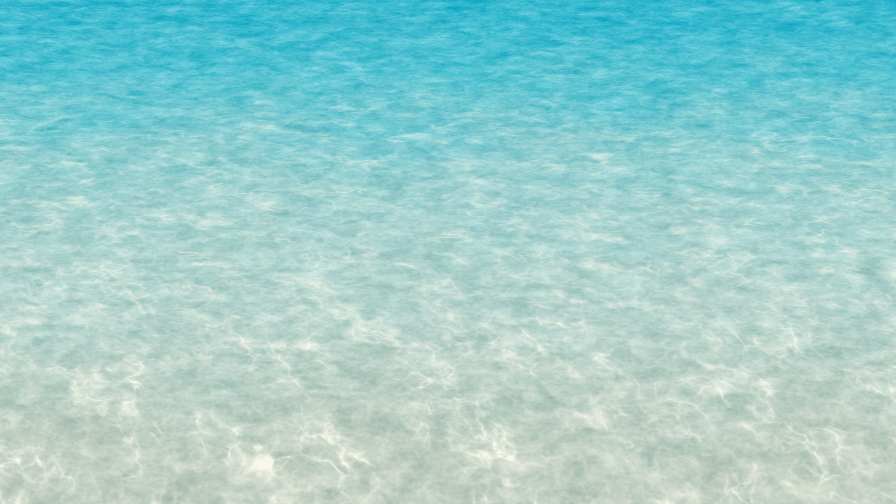
Reproduce this texture procedurally as a Shadertoy shader.

```glsl
// Clear shallow sea: turquoise distance fading to pale sand under a web of sunlight.

const vec3 DEEP    = vec3(0.20, 0.72, 0.81);
const vec3 LAGOON  = vec3(0.32, 0.76, 0.82);
const vec3 SHALLOW = vec3(0.55, 0.80, 0.81);
const vec3 CLEAR   = vec3(0.66, 0.81, 0.79);
const vec3 SAND    = vec3(0.73, 0.79, 0.74);
const vec3 SUN     = vec3(0.98, 0.98, 0.93);

vec2 hash22(vec2 p) {
    vec3 q = fract(vec3(p.xyx) * vec3(0.1031, 0.1030, 0.0973));
    q += dot(q, q.yzx + 33.33);
    return fract((q.xx + q.yz) * q.zy);
}

// Gradient noise, roughly -0.7 to 0.7
float noise(vec2 p) {
    vec2 cell = floor(p), f = fract(p);
    vec2 u = f * f * f * (f * (f * 6.0 - 15.0) + 10.0);
    vec4 corner;
    for (int k = 0; k < 4; k++) {
        vec2 o = vec2(k & 1, k >> 1);
        corner[k] = dot(hash22(cell + o) * 2.0 - 1.0, f - o);
    }
    return mix(mix(corner.x, corner.y, u.x), mix(corner.z, corner.w, u.x), u.y);
}

float fbm(vec2 p) {
    float sum = 0.0, amp = 0.6;
    for (int i = 0; i < 4; i++) {
        sum += amp * noise(p);
        p = mat2(1.6, 1.2, -1.2, 1.6) * p + 7.3;
        amp *= 0.55;
    }
    return sum;
}

vec2 warp(vec2 p, float amount) {
    return p + amount * vec2(fbm(p * 0.7 + 3.1), fbm(p * 0.7 + 19.7));
}

// Distance between the two nearest cell points: zero along the cell borders
float cellBorder(vec2 p) {
    vec2 cell = floor(p), f = fract(p);
    float near = 8.0, second = 8.0;
    for (int j = -1; j <= 1; j++) {
        for (int i = -1; i <= 1; i++) {
            vec2 o = vec2(i, j);
            float d = length(o + hash22(cell + o) - f);
            second = min(second, max(near, d));
            near = min(near, d);
        }
    }
    return second - near;
}

// Bright lines with a soft halo
float causticWeb(vec2 p, float sharpness) {
    float d = cellBorder(warp(p, 1.7));
    return exp(-d * sharpness) + 0.2 * exp(-d * sharpness * 0.3);
}

// Thin crests of folded noise
float ridges(vec2 p, float sharpness) {
    return exp(-abs(noise(warp(p, 1.2))) * sharpness);
}

// Water compresses towards the far edge at the top
vec2 seaPlane(vec2 uv, float centre) {
    float x = (uv.x - centre) * mix(1.0, 1.25, uv.y);
    return vec2(x, uv.y * (0.85 + 1.0 * uv.y));
}

vec3 waterColour(float h) {
    vec3 c = mix(SAND, CLEAR, smoothstep(0.05, 0.50, h));
    c = mix(c, SHALLOW, smoothstep(0.42, 0.75, h));
    c = mix(c, LAGOON, smoothstep(0.64, 0.90, h));
    return mix(c, DEEP, smoothstep(0.83, 1.03, h));
}

void mainImage(out vec4 fragColor, in vec2 fragCoord) {
    vec2 uv = fragCoord / iResolution.y;
    float centre = 0.5 * iResolution.x / iResolution.y;
    vec2 sea = seaPlane(uv, centre);
    float far = smoothstep(0.45, 0.95, uv.y);
    float nearShore = 1.0 - smoothstep(0.10, 0.85, uv.y);

    // Base gradient with uneven depth bands
    float swell = fbm(sea * vec2(3.0, 5.0) + 4.0);
    vec3 col = waterColour(uv.y + 0.12 * swell);

    // Rippled surface: dark troughs and pale faces at three sizes
    float ripple = fbm(warp(sea * vec2(9.0, 17.0), 1.2));
    float chop = fbm(warp(sea * vec2(21.0, 37.0) + 11.0, 0.9));
    float grain = noise(sea * vec2(75.0, 105.0)) + noise(sea * vec2(125.0, 150.0) + 8.0);
    vec3 tint = mix(vec3(0.20, 0.14, 0.14), vec3(0.34, 0.14, 0.10), far);
    col += tint * (0.85 * ripple + 0.95 * chop + 0.24 * grain);

    // Sunlight focused on the sand, gathered in slanting patches
    vec2 slant = vec2(sea.x + 0.35 * sea.y, sea.y);
    float patches = smoothstep(-0.22, 0.30, fbm(slant * vec2(6.0, 6.5) + 9.0));
    float broken = smoothstep(-0.25, 0.22, fbm(slant * vec2(17.0, 19.0) + 41.0));
    float web = causticWeb(slant * vec2(13.0, 14.0), 8.5);
    float fineWeb = ridges(slant * vec2(23.0, 27.0) + 5.0, 9.0);
    float light = (0.72 * web + 0.50 * fineWeb) * mix(0.25, 1.0, patches) * mix(0.25, 1.0, broken);
    light += 0.10 * patches * broken;
    col = mix(col, SUN, clamp(light * (0.20 + 0.75 * nearShore) * (1.0 - 0.85 * far), 0.0, 0.95));

    // Small flat glints across the middle distance
    float glint = ridges(sea * vec2(17.0, 32.0) + 31.0, 9.0);
    glint *= smoothstep(-0.08, 0.28, fbm(sea * vec2(10.0, 17.0) + 23.0));
    float midBand = smoothstep(0.15, 0.45, uv.y) * (1.0 - smoothstep(0.65, 0.95, uv.y));
    col = mix(col, SUN, 0.55 * glint * midBand);

    fragColor = vec4(clamp(col, 0.0, 1.0), 1.0);
}
```
